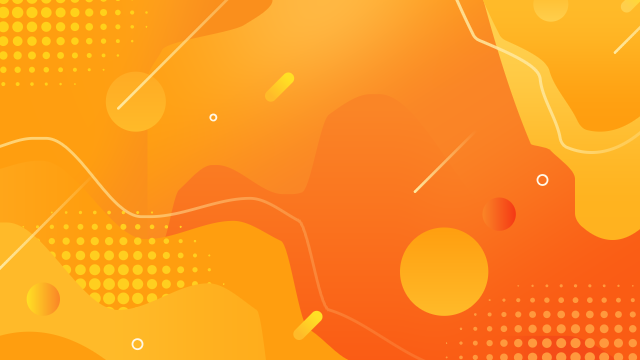
A Shadertoy shader for this background:

```glsl
// Warm abstract backdrop: wavy sheets, halftone dots, discs, pills and streaks.
// Sheet edges are sums of smooth steps, antialiased through their own gradient.
// The canvas is 4.32 units high; p has y up, q has y down.

const float HEIGHT = 4.32;
const vec3 AMBER = vec3(1, .62, .06);
const vec3 GOLD = vec3(1, .73, .16);
const vec3 PALE = vec3(1, .81, .3);
const vec3 LEMON = vec3(1, .88, .14);
const vec3 CREAM = vec3(1, .91, .62);
const vec3 ORANGE = vec3(.98, .52, .15);
const vec3 EMBER = vec3(.98, .36, .08);
const vec3 RED = vec3(.96, .22, .08);

// Coverage from signed fields (negative inside)
float slope(float f) { return max(length(vec2(dFdx(f), dFdy(f))), 1e-5); }
float fill(float d) { return clamp(.5 - d / slope(d), 0., 1.); }
float stroke(float f, float halfWidth) {
  return clamp(.5 + halfWidth * iResolution.y / HEIGHT - abs(f) / slope(f), 0., 1.);
}
void paint(inout vec3 col, vec3 ink, float alpha) { col = mix(col, ink, alpha); }

float rise(float x, float a, float b, float h) { return h * smoothstep(a, b, x); }

// Wall on the left joined smoothly to a parabolic floor; negative inside
float basin(vec2 q, float wall, vec2 low, float bend) {
  float a = wall - q.x, x = q.x - low.x, b = q.y - low.y + bend * x * x;
  float h = max(.08 - abs(a - b), 0.);
  return max(a, b) + h * h / .32;
}

// Halftone grid whose dots shrink away from a centre
float halftone(vec2 q, vec2 origin, vec2 centre, vec2 reach, float radius) {
  const float PITCH = .1718;
  vec2 dotPos = origin + PITCH * round((q - origin) / PITCH);
  vec2 k = (dotPos - centre) / reach;
  float r = radius - .05 * dot(k, k);
  return fill(length(q - dotPos) - r) * step(.007, r);
}

void disc(inout vec3 col, vec2 q, vec2 c, float r, vec3 from, vec3 to, vec2 dir) {
  float t = .5 + .5 * dot(q - c, dir) / r;
  paint(col, mix(from, to, clamp(t, 0., 1.)), fill(length(q - c) - r));
}

void ring(inout vec3 col, vec2 q, vec2 c, float r) {
  paint(col, vec3(1, .97, .9), stroke(length(q - c) - r, .011));
}

// Rounded diagonal bar from a, blending ink and opacity along its length
void bar(inout vec3 col, vec2 p, vec2 a, float span, float r, vec3 from, vec3 to, float fade) {
  float t = clamp(dot(p - a, vec2(.5 / span)), 0., 1.);
  paint(col, mix(from, to, t), fill(length(p - a - span * t) - r) * mix(1., fade, t));
}

// Edges of the sheets: height over x, or x over depth
float centreHill(float x) {
  return 1.39 + rise(x, 1.93, 2.15, .55) + rise(x, 1.95, 2.55, .4)
    - rise(x, 2.6, 3.4, .35) + rise(x, 3.62, 3.95, .75)
    + rise(x, 3.5, 4.45, .45) - rise(x, 4.55, 6.2, 1.6);
}
float lowerHill(float x) {
  return 2.24 + rise(x, -.3, .45, .15) - rise(x, .5, 1.75, .94)
    + rise(x, 1.75, 2.8, .22) - rise(x, 2.8, 3.6, .3)
    - rise(x, 3.37, 3.7, .95) - rise(x, 3.55, 4.3, .45);
}
float frontHill(float x) {
  return 1.65 - rise(x, .08, 1.42, 1.05) + rise(x, 1.42, 2.5, .32)
    - rise(x, 2.5, 3.4, .45) - rise(x, 3.08, 3.32, 1.2);
}
float lowerRibbon(float x) {
  return 2.5 + rise(x, -.3, .4, .16) - rise(x, .55, 1.7, .94)
    + rise(x, 1.8, 3., .22) - rise(x, 3., 3.85, .35)
    - rise(x, 3.58, 3.95, .95) - rise(x, 3.7, 5.5, .75);
}
float cornerWave(float y) {
  return 3.27 - rise(y, 0., .55, .6) - rise(y, .3, .6, .7) - rise(y, .5, .95, .2);
}
float upperSheet(float y) {
  return 3.72 + rise(y, -.5, .85, 1.6) + rise(y, .9, 1.75, .45)
    + rise(y, 1.6, 1.8, .75) + rise(y, 1.65, 2.15, .38);
}

void mainImage(out vec4 fragColor, in vec2 fragCoord) {
  vec2 p = fragCoord / iResolution.y * HEIGHT, q = vec2(p.x, HEIGHT - p.y);

  // Diagonal ground with a glow at the top
  float diagonal = dot(p, vec2(.5, -.8)), glow = length(p - vec2(3.9, 4.3));
  vec3 col = mix(AMBER, vec3(1, .72, .26), exp(-.4 * glow * glow));
  paint(col, ORANGE, smoothstep(-1.5, .4, diagonal));
  paint(col, EMBER, smoothstep(.3, 3.1, diagonal));

  // Upper left wave and dots, central hill
  paint(col, vec3(.98, .56, .11), fill(q.x - cornerWave(q.y)) * smoothstep(1.5, 2.7, q.x + .3 * q.y));
  paint(col, vec3(1, .82, .1), halftone(q, vec2(.04, .15), vec2(0), vec2(1.68, 1.05), .07));
  paint(col, mix(EMBER, ORANGE, min(p.y / 3., 1.)), fill(p.y - centreHill(p.x)) * smoothstep(6., 4.7, p.x));

  // Lower left hills, dots and ribbon
  paint(col, mix(vec3(1, .65, .1), AMBER, min(p.x, 1.)), fill(p.y - lowerHill(p.x)));
  paint(col, vec3(1, .81, .12), halftone(q, vec2(.45, 2.55), vec2(1.25, 3.6), vec2(1.3, 1.05), .072));
  paint(col, mix(GOLD, vec3(1, .68, .11), smoothstep(1.2, 3.2, p.x)), fill(p.y - frontHill(p.x)));
  paint(col, AMBER, fill(p.y - .34 + .4 * (p.x - .35) * (p.x - .35)));
  paint(col, CREAM, stroke(p.y - lowerRibbon(p.x), .017) * mix(.7, .15, smoothstep(.3, 4.8, p.x)));

  // Lower right swell and dots
  paint(col, vec3(.96, .3, .09), fill(p.y - .29 + rise(p.x, 6.8, 7.9, .5)) * smoothstep(5.9, 6.7, p.x));
  paint(col, vec3(1, .6, .24), halftone(q, vec2(5.36, 3.43), vec2(6.9, 4.3), vec2(1.52, .94), .062));

  // Upper right sheets and ribbon
  float sheet = basin(q, upperSheet(q.y), vec2(7.35, 2.88), 1.2);
  paint(col, mix(PALE, vec3(1, .7, .12), smoothstep(.3, 2.6, q.y)), fill(sheet));
  float poolWall = 5.28 + rise(q.y, 0., .85, 1.3) + rise(q.y, .75, 1.65, .4);
  paint(col, mix(GOLD, AMBER, smoothstep(0., 1.5, q.y)), fill(basin(q, poolWall, vec2(7.2, 1.58), .8)));
  float ribbonWall = 4.98 + rise(q.y, 0., .95, 1.5) + rise(q.y, .9, 1.75, .25);
  float ribbon = basin(q, ribbonWall, vec2(7.1, 1.83), .7);
  paint(col, CREAM, stroke(ribbon, .018) * mix(.85, .35, smoothstep(6.3, 7.7, q.x)));

  // Discs, rings, pills and streaks
  vec2 down = vec2(0, 1), across = vec2(1, 0);
  disc(col, q, vec2(1.63, 1.22), .36, vec3(1, .67, .14), GOLD, down);
  disc(col, q, vec2(5.33, 3.26), .53, AMBER, GOLD, down);
  disc(col, q, vec2(6.61, .05), .21, GOLD, PALE, down);
  disc(col, q, vec2(5.99, 2.57), .2, ORANGE, RED, across);
  disc(col, q, vec2(.52, 3.59), .2, LEMON, ORANGE, across);
  ring(col, q, vec2(2.56, 1.41), .036);
  ring(col, q, vec2(6.51, 2.16), .06);
  ring(col, q, vec2(1.65, 4.13), .06);
  bar(col, p, vec2(3.25, 3.17), .21, .07, GOLD, LEMON, 1.);
  bar(col, p, vec2(3.59, .31), .21, .07, GOLD, LEMON, 1.);
  bar(col, p, vec2(7.52, 4.24), .21, .07, PALE, LEMON, 1.);
  bar(col, p, vec2(1.42, 3.02), 1.32, .016, CREAM, CREAM, .35);
  bar(col, p, vec2(4.98, 2.02), .74, .016, CREAM, CREAM, 0.);
  bar(col, p, vec2(-.02, 1.08), 1.18, .016, CREAM, CREAM, 0.);
  bar(col, p, vec2(7.38, 3.69), .6, .016, CREAM, CREAM, .5);

  fragColor = vec4(col, 1);
}
```
